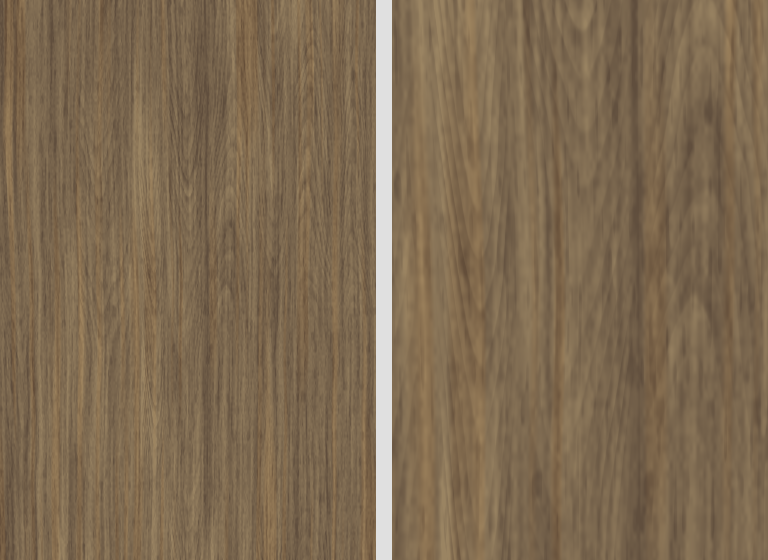
Left: the whole. Right: its middle third, enlarged.
Give the GLSL for this texture, as a Shadertoy shader.

```glsl
// Walnut-like veneer with vertical grain: stretched noise makes the streaks,
// and jittered columns carry long arched growth rings, contours of a parabola.
// Fine pores, pale gleams and thin orange streaks are laid over the top.

#define COLUMN_WIDTH 0.074
#define WANDER 0.008
#define RING_RATE 24.0
#define ARCH_BEND 5.5
#define RING_GAIN 1.3
#define BROAD_GAIN 0.6
#define STREAK_GAIN 0.9
#define FIBRE_GAIN 1.15
#define PORE_GAIN 1.1
#define MEAN_COLOR vec3(0.489, 0.408, 0.307)
#define TONE_STEP vec3(0.042, 0.039, 0.027)
#define ORANGE_SHIFT vec3(0.020, 0.0, -0.018)

// Integer hash of a lattice cell, 0 to 1
float hash(ivec2 cell) {
    uint h = uint(cell.x) * 1597334677u ^ uint(cell.y) * 3812015801u;
    h = (h ^ (h >> 16)) * 2246822519u;
    h = (h ^ (h >> 13)) * 3266489917u;
    return float((h ^ (h >> 16)) >> 8) / 16777216.0;
}

// Smooth value noise, -1 to 1
float noise(vec2 p) {
    ivec2 cell = ivec2(floor(p));
    vec2 f = fract(p);
    f = f * f * (3.0 - 2.0 * f);
    float low = mix(hash(cell), hash(cell + ivec2(1, 0)), f.x);
    float high = mix(hash(cell + ivec2(0, 1)), hash(cell + ivec2(1, 1)), f.x);
    return 2.0 * mix(low, high, f.y) - 1.0;
}

// Left border of a column, in column units
float columnEdge(int column) {
    return float(column) + 0.6 * (hash(ivec2(column, 911)) - 0.5);
}

// Arched rings inside one column (x) and how far they cover the streaks (y)
vec2 archedRings(vec2 p) {
    float x = p.x / COLUMN_WIDTH;
    int column = int(floor(x));
    if (x < columnEdge(column)) column--;
    else if (x >= columnEdge(column + 1)) column++;
    float left = columnEdge(column);
    float across = 2.0 * (x - left) / (columnEdge(column + 1) - left) - 1.0;
    float seed = float(column) * 17.0 + 0.5;

    // Ring height: a parabola that points up or down
    float direction = hash(ivec2(column, 57)) < 0.5 ? -1.0 : 1.0;
    float bent = across + 0.35 * noise(vec2(seed, p.y * 5.0));
    float climb = p.y + 0.08 * noise(vec2(seed + 5.0, p.y * 5.0));
    float bend = ARCH_BEND * (sqrt(bent * bent + 0.03) * 0.5 + 0.5 * bent * bent);
    float rings = direction * RING_RATE * climb + bend;
    rings += 0.55 * noise(p * vec2(45.0, 9.0)) + 0.12 * noise(p * vec2(120.0, 30.0));

    // Slow rise to a pale band, then a quick dark line of varying strength
    float phase = fract(rings);
    float band = smoothstep(0.0, 0.65, phase) * (1.0 - smoothstep(0.82, 1.0, phase));
    float strength = 0.75 + 0.6 * noise(vec2(floor(rings + 0.1) * 0.37, seed + 3.0));
    float uneven = noise(vec2(rings * 0.8, seed)) + 0.5 * noise(vec2(rings * 2.7, seed + 6.0));
    float profile = strength * (band - 0.48) + 0.65 * uneven;

    float inside = 1.0 - smoothstep(0.6, 1.0, abs(across));
    float patchy = smoothstep(-0.3, 0.3, noise(vec2(seed + 9.0, p.y * 3.6)));
    float cover = inside * mix(0.2, 1.0, patchy);
    return vec2(profile * cover, cover);
}

// Long vertical streaks; the middle sizes give way where rings cover them
float streaks(vec2 p, float cover) {
    float broad = noise(p * vec2(19.0, 1.8)) + 0.5 * noise(p * vec2(38.0, 4.0) + 31.0);
    float middle = 0.8 * noise(p * vec2(85.0, 1.7) + 7.0) + 0.9 * noise(p * vec2(165.0, 2.6) + 53.0);
    float fibre = noise(p * vec2(310.0, 6.0) + 19.0) + 0.4 * noise(p * vec2(230.0, 16.0) + 71.0);
    // Narrow dark seams and sparse pale gleams
    float seam = smoothstep(0.45, 0.75, noise(p * vec2(125.0, 1.1) + 83.0));
    float gleam = smoothstep(0.35, 0.9, noise(p * vec2(48.0, 4.0) + 97.0));
    return BROAD_GAIN * broad + STREAK_GAIN * middle * (1.0 - 0.45 * cover)
         + FIBRE_GAIN * fibre - 0.9 * seam * (1.0 - 0.6 * cover) + 0.9 * gleam;
}

// Short dark pores and a faint speckle
float pores(vec2 p) {
    float dash = smoothstep(0.25, 0.8, noise(p * vec2(400.0, 45.0) + 41.0));
    float speckle = noise(p * vec2(490.0, 190.0) + 11.0);
    return PORE_GAIN * (0.5 * speckle - dash + 0.15);
}

void mainImage(out vec4 fragColor, in vec2 fragCoord) {
    vec2 p = fragCoord / iResolution.y;

    // Let the grain wander sideways along its length
    vec2 grain = p;
    grain.x += WANDER * noise(p * vec2(7.0, 2.6) + 3.0);
    grain.x += 0.25 * WANDER * noise(p * vec2(16.0, 8.0) + 23.0);

    vec2 arches = archedRings(grain);
    float tone = streaks(grain, arches.y) + RING_GAIN * arches.x + pores(grain);
    float orange = smoothstep(0.1, 0.8, noise(grain * vec2(125.0, 2.2) + 61.0));
    vec3 color = MEAN_COLOR + TONE_STEP * clamp(tone, -2.6, 2.8);
    color += ORANGE_SHIFT * (orange - 0.2);
    fragColor = vec4(color, 1.0);
}
```
